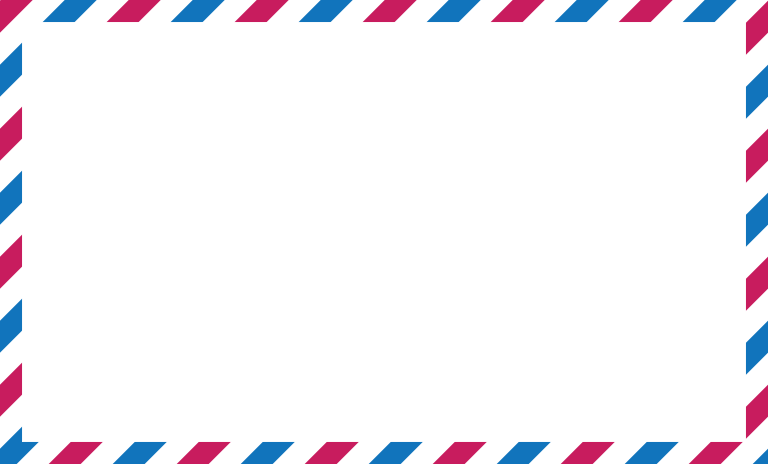
Give the GLSL for this background, as a Shadertoy shader.

```glsl
// Airmail envelope: white paper framed by slanted red and blue stripes.

// Coverage of a shape from its signed distance, softened over one pixel.
float coverage(float dist, float pixel) {
    return clamp(0.5 - dist / pixel, 0.0, 1.0);
}

void mainImage(out vec4 fragColor, in vec2 fragCoord) {
    // Canvas width is one unit
    float pixel = 1.0 / iResolution.x;
    vec2 p = fragCoord * pixel;
    vec2 size = iResolution.xy * pixel;

    // Diagonal stripes, counted from the top left corner, twelve per width
    float band = (p.x + size.y - p.y) * 12.0 + 0.24;
    float stripeDist = (abs(fract(band) - 0.5) - 0.25) / (12.0 * sqrt(2.0));

    // Even stripes are red, odd stripes are blue
    vec3 red = vec3(0.784, 0.11, 0.37);
    vec3 blue = vec3(0.066, 0.455, 0.737);
    vec3 ink = mix(red, blue, mod(floor(band), 2.0));

    // Border strip along all four sides
    vec2 toSide = min(p, size - p);
    float borderDist = min(toSide.x, toSide.y) - 0.0287;

    float mask = coverage(stripeDist, pixel) * coverage(borderDist, pixel);
    fragColor = vec4(mix(vec3(1.0), ink, mask), 1.0);
}
```
